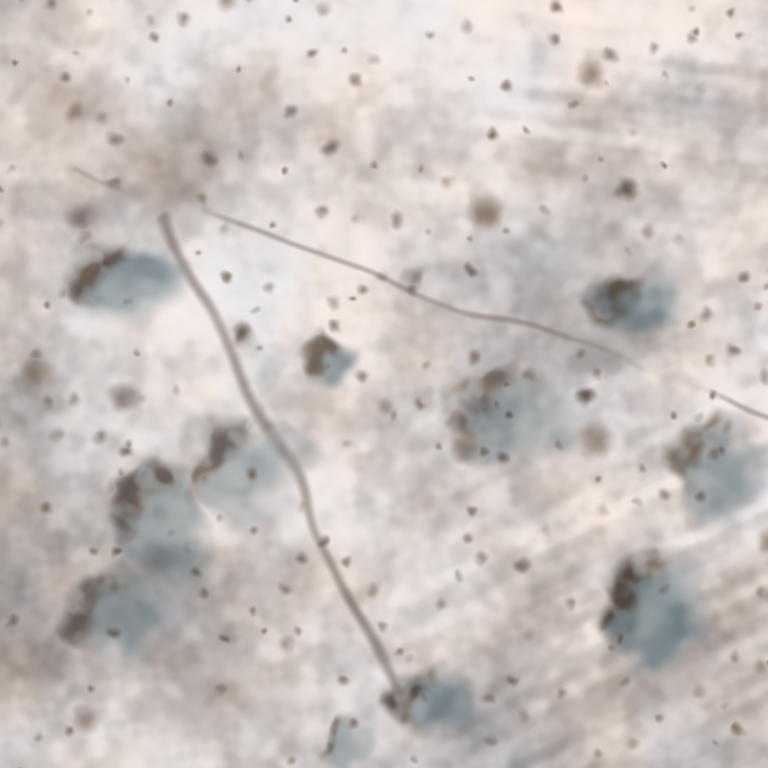
This texture is drawn by a WebGL 2 fragment shader. Its source:

```glsl
#version 300 es
precision highp float;

uniform vec2 u_resolution;
out vec4 fragColor;

const vec3 STONE = vec3(0.832, 0.804, 0.795);
const vec3 WARM_TINT = vec3(0.022, 0.002, -0.018);
const vec3 PIT_BLUE = vec3(0.42, 0.475, 0.50);
const vec3 PIT_PALE = vec3(0.58, 0.62, 0.635);
const vec3 BROWN = vec3(0.31, 0.26, 0.235);
const vec3 RUST = vec3(0.41, 0.32, 0.25);
const vec3 CRACK = vec3(0.46, 0.41, 0.38);
const float CLOUD_CONTRAST = 0.46;
const float GRAIN_CONTRAST = 0.19;
const float STREAK_CONTRAST = 0.13;
const float HIGHLIGHT_START = 0.06;
const float HIGHLIGHT_RANGE = 0.07;
const float PIT_GRID = 4.0;
const float PIT_CHANCE = 0.78;
const vec2 PIT_RADIUS = vec2(0.022, 0.068);
const vec2 RIM_SIDE = vec2(-0.83, 0.56);

float hash(vec2 cell, float seed) {
    uvec2 k = uvec2(ivec2(cell) + 4096);
    uint h = k.x * 1597334677u ^ k.y * 3812015801u ^ uint(seed) * 2798796415u;
    h = (h ^ (h >> 15)) * 2246822519u;
    h = (h ^ (h >> 13)) * 3266489917u;
    return float((h ^ (h >> 16)) >> 8) / 16777216.0;
}

float noise(vec2 p, float seed) {
    vec2 i = floor(p), f = fract(p);
    f = f * f * f * (f * (f * 6.0 - 15.0) + 10.0);
    float low = mix(hash(i, seed), hash(i + vec2(1, 0), seed), f.x);
    float high = mix(hash(i + vec2(0, 1), seed), hash(i + vec2(1, 1), seed), f.x);
    return mix(low, high, f.y);
}

float fbm(vec2 p, float seed, int octaves) {
    float sum = 0.0, weight = 0.5, total = 0.0;
    for (int i = 0; i < octaves; i++) {
        sum += weight * noise(p, seed + float(i));
        total += weight;
        weight *= 0.5;
        p = mat2(1.6, 1.2, -1.2, 1.6) * p + 3.7;
    }
    return sum / total;
}

vec2 warp(vec2 p, float frequency, float seed) {
    return vec2(fbm(p * frequency, seed, 2), fbm(p * frequency, seed + 7.0, 2)) - 0.5;
}

// Thin bands running along the given angle
float streaks(vec2 p, float angle, float seed) {
    vec2 along = vec2(cos(angle), sin(angle));
    return noise(vec2(dot(p, along) * 5.0, dot(p, vec2(-along.y, along.x)) * 65.0), seed) - 0.5;
}

float crack(vec2 p, vec2 a, vec2 b, float halfWidth) {
    vec2 ab = b - a;
    float t = clamp(dot(p - a, ab) / dot(ab, ab), 0.0, 1.0);
    return 1.0 - smoothstep(0.0, halfWidth * 2.0, length(p - a - ab * t));
}

// Soft specks, one per occupied grid cell
float specks(vec2 p, float grid, float chance, vec2 radii, float seed) {
    vec2 home = floor(p * grid);
    float cover = 0.0;
    for (int k = 0; k < 9; k++) {
        vec2 cell = home + vec2(k % 3, k / 3) - 1.0;
        if (hash(cell, seed) > chance) continue;
        vec2 center = (cell + vec2(hash(cell, seed + 1.0), hash(cell, seed + 2.0))) / grid;
        float radius = mix(radii.x, radii.y, hash(cell, seed + 3.0));
        float strength = mix(0.3, 0.95, hash(cell, seed + 4.0));
        cover = max(cover, strength * (1.0 - smoothstep(0.0, 1.7, length(p - center) / radius)));
    }
    return cover;
}

// x: blue-grey floor, y: broken brown rim on one side
vec2 pits(vec2 p) {
    vec2 home = floor(p * PIT_GRID), cover = vec2(0.0);
    vec2 q = p + warp(p, 22.0, 40.0) * 0.05;
    float broken = smoothstep(0.25, 0.7, fbm(p * 42.0, 55.0, 2));
    for (int k = 0; k < 9; k++) {
        vec2 cell = home + vec2(k % 3, k / 3) - 1.0;
        float chance = cell.y > 2.5 ? 0.04 : PIT_CHANCE;
        if (hash(cell, 60.0) > chance) continue;
        vec2 jitter = vec2(hash(cell, 61.0), hash(cell, 62.0));
        vec2 offset = q - (cell + 0.1 + 0.8 * jitter) / PIT_GRID;
        float radius = mix(PIT_RADIUS.x, PIT_RADIUS.y, hash(cell, 63.0));
        float stretch = mix(0.8, 1.25, hash(cell, 64.0));
        float d = length(offset * vec2(stretch, 1.0 / stretch)) / radius;
        float side = dot(offset, RIM_SIDE) / radius;
        float rim = smoothstep(0.0, 0.65, side) * smoothstep(0.2, 0.7, d);
        rim *= 1.0 - smoothstep(0.85, 1.35, d);
        float depth = mix(0.7, 1.0, hash(cell, 65.0));
        float fadeOut = 1.0 - smoothstep(0.5, 1.45, d);
        cover = max(cover, depth * vec2(fadeOut, rim * (0.3 + 0.7 * broken)));
    }
    return cover;
}

void main() {
    vec2 p = gl_FragCoord.xy / u_resolution;

    // Mottled stone with directional scratches
    float light = CLOUD_CONTRAST * (fbm(p * 5.0, 1.0, 3) - 0.5);
    light += GRAIN_CONTRAST * (fbm(p * 40.0, 10.0, 2) - 0.5);
    float lowerRight = smoothstep(0.75, 0.35, p.y) * smoothstep(0.35, 0.75, p.x);
    float upperRight = smoothstep(0.6, 0.85, p.y) * smoothstep(0.4, 0.8, p.x);
    light += STREAK_CONTRAST * (lowerRight * streaks(p, 0.45, 20.0) + upperRight * streaks(p, -0.12, 21.0));
    light += 0.10 * (dot(p, vec2(0.5)) - 0.5);
    float excess = max(light - HIGHLIGHT_START, 0.0);
    light = min(light, HIGHLIGHT_START) + HIGHLIGHT_RANGE * (1.0 - exp(-excess / HIGHLIGHT_RANGE));
    vec3 color = STONE + light + WARM_TINT * 3.0 * (fbm(p * 9.0, 25.0, 3) - 0.45);

    // Cracks
    vec2 bent = p + warp(p, 7.0, 30.0) * 0.03;
    float fissure = 0.72 * crack(bent, vec2(0.22, 0.71), vec2(0.52, 0.10), 0.0055);
    fissure *= 0.65 + 0.35 * noise(p * 24.0, 36.0);
    float hairline = 0.45 * crack(bent, vec2(0.10, 0.78), vec2(1.05, 0.44), 0.0035);
    hairline *= smoothstep(0.25, 0.7, noise(p * 9.0, 35.0));
    color = mix(color, CRACK, max(fissure, hairline));

    // Pits and brown specks
    vec2 pit = pits(p);
    float tone = fbm(p * 26.0, 70.0, 2);
    color = mix(color, mix(PIT_BLUE, PIT_PALE, smoothstep(0.2, 0.85, tone)), 0.95 * pit.x);
    vec2 rough = p + warp(p, 50.0, 80.0) * 0.010;
    float spots = specks(rough, 9.0, 0.20, vec2(0.010, 0.021), 90.0);
    float dots = 0.72 * specks(rough, 30.0, 0.24, vec2(0.004, 0.0085), 100.0);
    vec3 stain = mix(BROWN, RUST, smoothstep(0.3, 0.75, tone));
    color = mix(color, stain, max(0.95 * pit.y, max(0.9 * spots, dots)));

    fragColor = vec4(clamp(color, 0.0, 1.0), 1.0);
}
```
